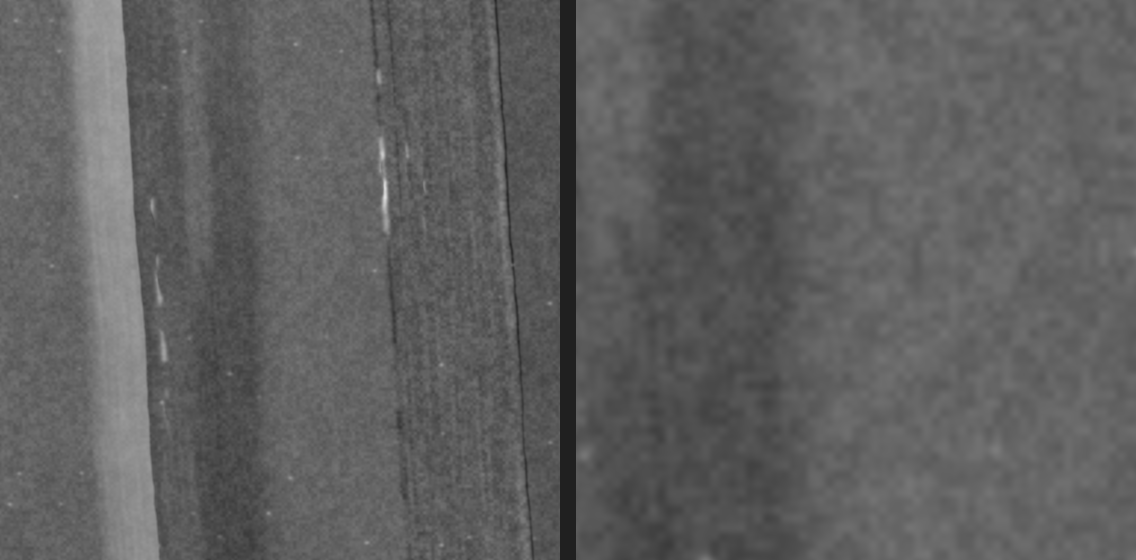
Left: the whole. Right: its middle third, enlarged.
This texture is drawn by a three.js fragment shader. Its source:

```glsl
// Grey weathered surface with slightly slanted vertical bands, a pale ridge and a thin crack.
// Bands are soft steps across a sheared axis; value noise adds grain and streaks,
// and masked noise with a jittered grid adds the pale flecks.
varying vec2 vUv;

float hash(vec2 p) {
  vec3 q = fract(vec3(p.xyx) * 0.1031);
  q += dot(q, q.yzx + 33.33);
  return fract((q.x + q.y) * q.z);
}

float noise(vec2 p) {
  vec2 i = floor(p), f = fract(p);
  f = f * f * (3.0 - 2.0 * f);
  return mix(mix(hash(i), hash(i + vec2(1.0, 0.0)), f.x),
             mix(hash(i + vec2(0.0, 1.0)), hash(i + vec2(1.0, 1.0)), f.x), f.y);
}

// Noise centred on zero
float grain(vec2 p) { return noise(p) - 0.5; }

// One between left and right, with soft sides
float band(float x, float left, float right, float soft) {
  return smoothstep(left - soft, left + soft, x)
       * (1.0 - smoothstep(right - soft, right + soft, x));
}

// Soft vertical line
float line(float x, float centre, float width) {
  float d = (x - centre) / width;
  return exp(-d * d);
}

// Small pale specks, one at most in each grid cell
float specks(vec2 p) {
  vec2 cell = floor(p * 16.0);
  vec2 centre = 0.25 + 0.5 * vec2(hash(cell + 7.0), hash(cell + 19.0));
  vec2 d = (fract(p * 16.0) - centre) / vec2(0.075, 0.06);
  return exp(-dot(d, d)) * smoothstep(0.65, 1.0, hash(cell + 41.0));
}

void main() {
  vec2 p = vUv;
  float down = 1.0 - p.y;

  // Sheared axis that follows the bands, with a gentle waver
  float across = p.x - 0.063 * down + 0.007 * grain(vec2(2.3, down * 5.0))
               + 0.0025 * grain(vec2(p.x * 9.0, down * 40.0));

  // Broad fields from left to right
  float tone = mix(0.405, 0.375, down);
  tone = mix(tone, 0.345, smoothstep(0.216, 0.222, across));
  tone = mix(tone, mix(0.405, 0.385, down), smoothstep(0.40, 0.47, across));
  tone = mix(tone, 0.36, smoothstep(0.657, 0.667, across));
  tone = mix(tone, 0.335, smoothstep(0.885, 0.889, across));

  // Dark trough that deepens downwards, and the pale streak above it
  float deep = smoothstep(0.35, 0.65, down);
  float trough = band(across, mix(0.36, 0.30, deep), mix(0.45, 0.415, deep), 0.018);
  tone -= trough * mix(0.015, 0.055, deep);
  float paleStreak = band(across, 0.312, 0.358, 0.012) * (1.0 - smoothstep(0.42, 0.54, down));
  tone += 0.055 * paleStreak;

  // Pale ridge: soft on the left, sharp on the right
  float ridge = smoothstep(0.103, 0.147, across) * (1.0 - smoothstep(0.216, 0.222, across));
  float ridgeTone = mix(0.60, 0.54, down) - 0.035 * (1.0 - smoothstep(0.13, 0.18, across));
  tone = mix(tone, ridgeTone, ridge);
  tone -= 0.035 * line(across, 0.225, 0.006);

  // Fine vertical streaks, strongest in the ribbed field
  float ribbed = band(across, 0.66, 0.885, 0.006);
  float scuffed = band(across, 0.225, 0.40, 0.02);
  tone += grain(vec2(across * 140.0, down * 7.0)) * (0.012 + 0.05 * ribbed + 0.02 * scuffed + 0.025 * ridge);
  tone += grain(vec2(across * 55.0, down * 3.0)) * (0.012 + 0.02 * ribbed + 0.015 * scuffed);

  // Cloudy patches and grain
  tone += 0.025 * grain(p * 9.0) + 0.025 * grain(p * 38.0 + 5.0);
  float grit = mix(1.0, 0.5, ridge) + 0.35 * ribbed;
  tone += grit * (0.055 * grain(p * 105.0 + 11.0) + 0.055 * grain(p * 190.0 + 31.0));

  // Broken dark border of the ribbed field
  float broken = smoothstep(0.25, 0.65, noise(vec2(3.7, down * 24.0)));
  tone -= 0.085 * broken * line(across, 0.666, 0.005);
  tone -= 0.05 * broken * line(across, 0.695, 0.003) * (1.0 - smoothstep(0.4, 0.6, down));

  // Crack with a pale rim on its left
  float worn = noise(vec2(8.1, down * 14.0));
  tone += 0.09 * worn * line(across, 0.876, 0.006);
  tone -= (0.09 + 0.08 * worn) * line(across, 0.887, 0.0028);

  // Broken pale flecks along the worn lines
  float dashes = smoothstep(0.45, 0.8, noise(vec2(across * 70.0, down * 30.0)));
  float leftWear = line(across, 0.251, 0.006) * band(down, 0.25, 0.74, 0.1);
  float rightWear = line(across, 0.667, 0.006) * band(down, 0.1, 0.42, 0.05);
  float ribWear = (line(across, 0.712, 0.004) + line(across, 0.737, 0.005)) * band(down, 0.26, 0.4, 0.04);
  tone += dashes * (0.24 * leftWear + 0.32 * rightWear + 0.24 * ribWear);
  tone += 0.26 * line(across, 0.667, 0.005) * band(down, 0.27, 0.37, 0.015);

  // Scattered specks
  tone += 0.17 * specks(p) * (1.0 - ridge);

  gl_FragColor = vec4(vec3(clamp(tone, 0.0, 1.0)), 1.0);
}
```
